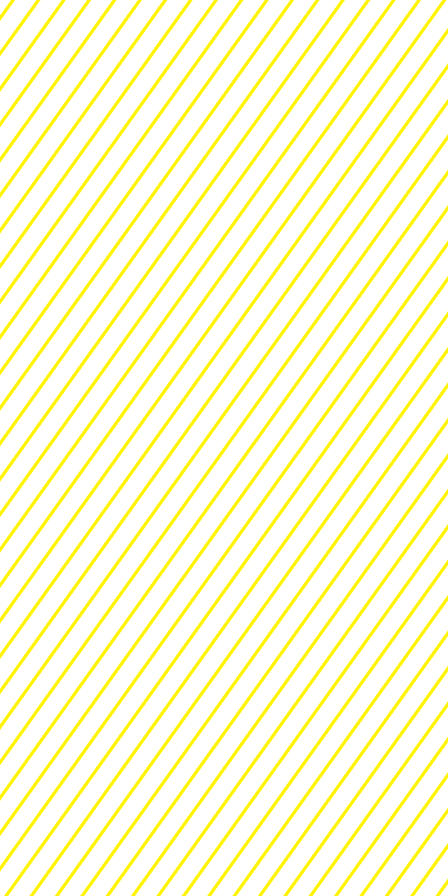
Give the GLSL for this pattern, as a WebGL 1 fragment shader.

```glsl
precision highp float;
// Thin yellow diagonal stripes, rising to the right, on plain white.
// A linear phase counts the stripes; the distance to the nearest stripe
// centre is turned into smooth coverage one pixel wide.

uniform vec2 u_resolution;

#define REPEATS_ACROSS 17.655   // stripes crossed along the width
#define REPEATS_DOWN   25.28    // stripes crossed along the height
#define STRIPE_OFFSET  0.517    // first stripe centre from the top left, in periods
#define STRIPE_WIDTH   0.16     // stripe thickness, in periods
#define STRIPE_COLOR   vec3(1.0, 0.955, 0.02)
#define GROUND_COLOR   vec3(1.0)

// Distance to the nearest stripe centre, in periods.
float stripeDistance(float phase) {
  return abs(fract(phase + 0.5) - 0.5);
}

void main() {
  vec2 uv = gl_FragCoord.xy / u_resolution;
  vec2 repeats = vec2(REPEATS_ACROSS, REPEATS_DOWN);

  // Phase grows to the right and downward from the top left corner.
  float phase = dot(vec2(uv.x, 1.0 - uv.y), repeats) - STRIPE_OFFSET;

  // Size of one pixel, measured across the stripes in periods.
  float pixel = length(repeats / u_resolution);

  float edge = 0.5 * STRIPE_WIDTH - stripeDistance(phase);
  float coverage = clamp(edge / pixel + 0.5, 0.0, 1.0);

  gl_FragColor = vec4(mix(GROUND_COLOR, STRIPE_COLOR, coverage), 1.0);
}
```
